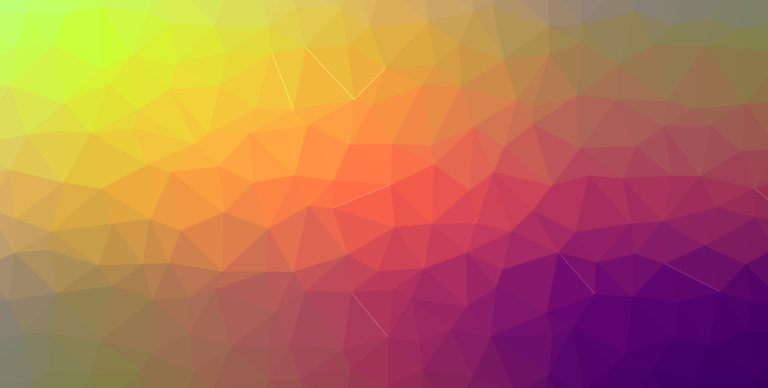
This background is drawn by a Shadertoy shader. Its source:

```glsl
// Low-poly triangle mesh tinted by crossed lime, orange, red and violet ramps.

const float ROWS = 9.6;                  // mesh cells over the canvas height
const vec2 MESH_SHIFT = vec2(0.48, 0.2); // mesh origin, in cells

vec2 hash2(vec2 cell) {
    vec3 q = fract(cell.xyx * vec3(0.1031, 0.103, 0.0973));
    q += dot(q, q.yzx + 33.33);
    return fract((q.xx + q.yz) * q.zy);
}

vec2 meshVertex(vec2 cell) {
    return cell + 0.68 * (hash2(cell + 40.0) - 0.5);
}

float cross2(vec2 a, vec2 b) {
    return a.x * b.y - a.y * b.x;
}

// Signed distance to the line a-b, positive on its left
float edgeDistance(vec2 p, vec2 a, vec2 b) {
    return cross2(b - a, p - a) / length(b - a);
}

vec3 ramp(float t) {
    vec3 stops[9] = vec3[9](
        vec3(0.75, 1.0, 0.47), vec3(0.80, 1.0, 0.18), vec3(0.95, 0.84, 0.22),
        vec3(1.0, 0.64, 0.27), vec3(1.0, 0.38, 0.28), vec3(0.75, 0.22, 0.37),
        vec3(0.42, 0.03, 0.44), vec3(0.30, 0.0, 0.43), vec3(0.22, 0.0, 0.36));
    float x = clamp(t, 0.0, 1.0) * 8.0;
    int i = min(int(x), 7);
    return mix(stops[i], stops[i + 1], x - float(i));
}

// One ramp runs rightward, the other downward; their mean is the tint
vec3 meshColor(vec2 center) {
    vec2 uv = (center + MESH_SHIFT) / ROWS;
    uv.x *= iResolution.y / iResolution.x;
    return 0.5 * (ramp(uv.x) + ramp(1.0 - uv.y));
}

// Flat triangle as colour times coverage, with coverage in alpha
vec4 triangle(vec2 p, vec2 a, vec2 b, vec2 c, float pixel, float seam) {
    float diagonal = edgeDistance(p, c, a);
    float inside = min(diagonal, min(edgeDistance(p, a, b), edgeDistance(p, b, c)));
    float coverage = clamp(0.5 + inside / pixel, 0.0, 1.0);
    vec3 color = meshColor((a + b + c) / 3.0);
    color += seam * (1.0 - smoothstep(0.0, 0.025, abs(diagonal)));
    return vec4(color, 1.0) * coverage;
}

void mainImage(out vec4 fragColor, in vec2 fragCoord) {
    float pixel = ROWS / iResolution.y;
    vec2 p = fragCoord * pixel - MESH_SHIFT;
    vec4 sum = vec4(0.0);

    for (int y = -1; y <= 1; y++)
    for (int x = -1; x <= 1; x++) {
        // Corners of a jittered quad, counterclockwise
        vec2 cell = floor(p) + vec2(x, y);
        vec2 a = meshVertex(cell);
        vec2 b = meshVertex(cell + vec2(1, 0));
        vec2 c = meshVertex(cell + vec2(1, 1));
        vec2 d = meshVertex(cell + vec2(0, 1));

        // Delaunay rule: split between the corners with the wider angles
        float angleSum = cross2(c - b, a - b) * dot(a - d, c - d)
                       + dot(c - b, a - b) * cross2(a - d, c - d);
        if (angleSum < 0.0) {
            vec2 first = a;
            a = b; b = c; c = d; d = first;
        }

        // A few diagonals carry a pale hairline
        float seam = 0.12 * step(0.97, hash2(cell + 91.0).x);
        sum += triangle(p, a, b, c, pixel, seam);
        sum += triangle(p, c, d, a, pixel, seam);
    }
    fragColor = vec4(sum.rgb / max(sum.a, 0.001), 1.0);
}
```
